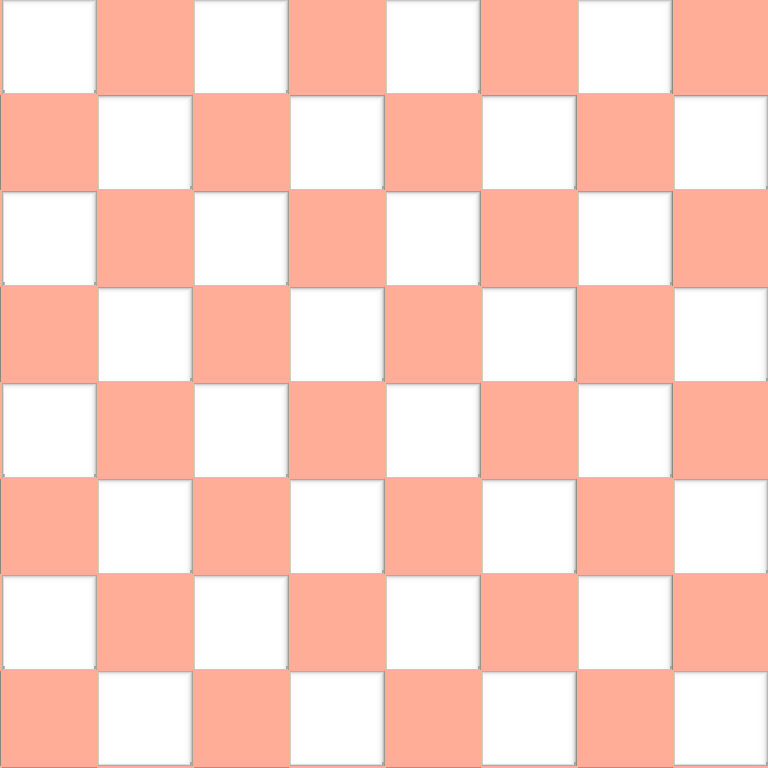
A three.js fragment shader for this pattern:

```glsl
varying vec2 vUv;

// Soft band of the given half width around a line at distance zero
float band(float d, float halfWidth) {
  return 1.0 - smoothstep(halfWidth - 0.008, halfWidth + 0.008, abs(d));
}

void main() {
  // Eight by eight cells, nudged so that every cell edge lies inside the canvas
  vec2 p = vUv * 8.0 - 0.0156;
  vec2 cell = mod(floor(p), 8.0);
  vec2 f = fract(p);
  vec2 far = 1.0 - f;
  float isWhite = mod(cell.x + cell.y, 2.0);

  // Shadow cast on the right and top sides, dark at the edge with a soft tail
  vec2 depth = mix(vec2(0.62), vec2(0.86, 0.8), cell / 7.0);
  vec2 shadow = depth * exp(-far / vec2(0.019, 0.016));

  // Faint hairlines on the left and bottom sides
  float hairline = 0.28 * max(band(f.x, 0.012), band(f.y, 0.014));

  // Wider grey strips in the first column and row
  vec2 border = 1.0 - step(0.5, cell);
  float strip = 0.33 * max(border.x * band(f.x, 0.02), border.y * band(f.y, 0.02));

  // Small notch at the lower corners where shadows meet
  float notchSide = max(band(far.x - 0.024, 0.014), border.x * band(f.x - 0.024, 0.01));
  float notch = 0.36 * notchSide * band(f.y - 0.03, 0.018);

  float shade = max(max(shadow.x, shadow.y), max(max(hairline, strip), notch));
  vec3 tile = vec3(1.0 - shade);

  // White tiles laid into the salmon ground with smoothed edges
  vec2 inset = smoothstep(0.0, 0.013, f) * smoothstep(0.0, 0.013, far);
  vec3 salmon = vec3(1.0, 0.68, 0.59);
  gl_FragColor = vec4(mix(salmon, tile, isWhite * inset.x * inset.y), 1.0);
}
```
